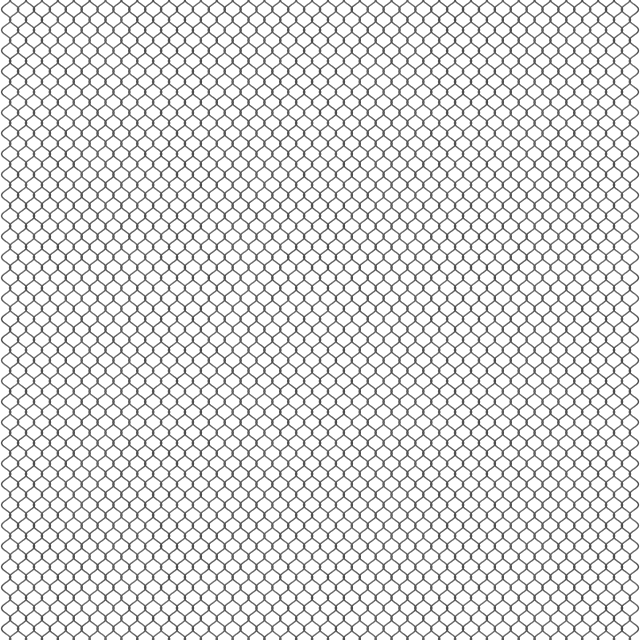
A WebGL 2 fragment shader for this pattern:

```glsl
#version 300 es
precision highp float;

uniform vec2 u_resolution;
out vec4 outColor;

const float TAU = 6.2831853;

// Mesh layout, in canvas units
const float WIRES = 80.0;          // upright wires, two per mesh column
const float ROWS = 31.0;           // bends of each wire over the height
const float SIDE_MARGIN = 0.0034;  // gap left and right of the mesh
const float ROW_OFFSET = 0.0175;   // height of the lowest bend
const float SWING = 0.57;          // above 0.5 neighbouring wires hook together
const float WIRE_RADIUS = 0.00112;

// Tones
const vec3 BACKGROUND = vec3(1.0);
const vec3 WIRE_COLOR = vec3(0.41);
const vec3 KNOT_COLOR = vec3(0.34);
const float SHEEN = 0.06;
const float TONE_VARIATION = 0.07;

float hash(vec2 p) {
    return fract(sin(dot(p, vec2(127.1, 311.7))) * 43758.5453);
}

// Signed distance from the centre line of one waving wire
float wireOffset(vec2 p, float index, float spacing) {
    float side = mod(index, 2.0) < 0.5 ? -1.0 : 1.0;
    float angle = TAU * ROWS * (p.y - ROW_OFFSET);
    float amplitude = side * SWING * spacing;
    float center = SIDE_MARGIN + (index + 0.5) * spacing + amplitude * cos(angle);
    float slope = -amplitude * TAU * ROWS * sin(angle);
    return (p.x - center) / sqrt(1.0 + slope * slope);
}

void main() {
    vec2 uv = gl_FragCoord.xy / u_resolution;
    float pixel = 1.0 / min(u_resolution.x, u_resolution.y);
    float spacing = (1.0 - 2.0 * SIDE_MARGIN) / WIRES;
    float column = (uv.x - SIDE_MARGIN) / spacing;
    float row = (uv.y - ROW_OFFSET) * ROWS;

    // Knots sit on every column, shifted half a row on odd ones
    float knotColumn = floor(column + 0.5);
    float shiftedRow = row - 0.5 * mod(knotColumn, 2.0);
    float knotRow = floor(shiftedRow + 0.5);
    vec2 toKnot = vec2(column - knotColumn, shiftedRow - knotRow);
    float knot = 1.0 - smoothstep(0.6, 1.3, length(toKnot / vec2(0.3, 0.17)));
    float variation = (hash(vec2(knotColumn, knotRow)) - 0.5) * TONE_VARIATION;
    vec3 baseColor = mix(WIRE_COLOR, KNOT_COLOR, knot) + variation;

    // Nearest wires, laid over each other
    vec3 color = BACKGROUND;
    for (int i = -1; i <= 1; i++) {
        float index = floor(column) + float(i);
        if (index < 0.0 || index >= WIRES) continue;
        float offset = wireOffset(uv, index, spacing);
        float coverage = clamp(0.5 + (WIRE_RADIUS - abs(offset)) / pixel, 0.0, 1.0);
        float light = clamp(-offset / WIRE_RADIUS, -1.0, 1.0) * SHEEN;
        color = mix(color, baseColor + light, coverage);
    }

    outColor = vec4(color, 1.0);
}
```
